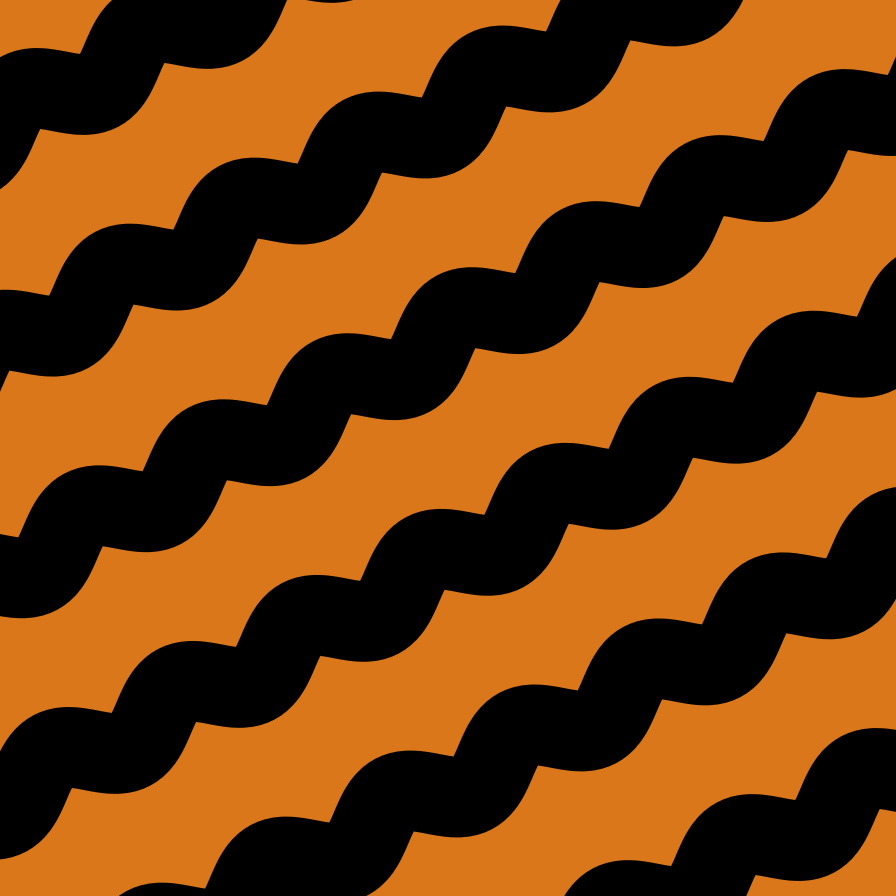
This pattern is drawn by a WebGL 2 fragment shader. Its source:

```glsl
#version 300 es
precision highp float;

uniform vec2 u_resolution;
out vec4 outColor;

const float TAU = 6.2831853;
const vec3 ORANGE = vec3(0.85, 0.468, 0.10);
const vec3 BLACK = vec3(0.0);
const float TILT = 28.0;             // degrees, rising to the right
const vec2 ANCHOR = vec2(0.553, 0.402); // a trough of one wave's centre line
const float WAVELENGTH = 0.157;
const float ROW_SPACING = 0.222;
const float AMPLITUDE = 0.0202;
const float HALF_WIDTH = 0.04505;
const int SEGMENTS = 32;

vec2 wavePoint(float x) {
    return vec2(x, -AMPLITUDE * cos(TAU * x / WAVELENGTH));
}

float segmentDistance(vec2 p, vec2 a, vec2 b) {
    vec2 ab = b - a;
    float t = clamp(dot(p - a, ab) / dot(ab, ab), 0.0, 1.0);
    return length(p - a - ab * t);
}

// True distance to the wave keeps the stroke width even and its inner bends sharp.
float waveDistance(vec2 p) {
    float start = p.x - 0.5 * WAVELENGTH;
    float stride = WAVELENGTH / float(SEGMENTS);
    vec2 previous = wavePoint(start);
    float nearest = 1e3;
    for (int i = 1; i <= SEGMENTS; i++) {
        vec2 next = wavePoint(start + stride * float(i));
        nearest = min(nearest, segmentDistance(p, previous, next));
        previous = next;
    }
    return nearest;
}

void main() {
    float pixel = 1.0 / min(u_resolution.x, u_resolution.y);
    vec2 p = gl_FragCoord.xy * pixel - ANCHOR;

    // Rotate into wave axes, then fold into one cell around its centre line
    float angle = radians(TILT);
    vec2 along = vec2(cos(angle), sin(angle));
    vec2 across = vec2(-along.y, along.x);
    vec2 cell = vec2(WAVELENGTH, ROW_SPACING);
    vec2 q = vec2(dot(p, along), dot(p, across));
    q = (fract(q / cell + 0.5) - 0.5) * cell;

    // Antialiased stroke
    float edge = waveDistance(q) - HALF_WIDTH;
    float ground = clamp(edge / pixel + 0.5, 0.0, 1.0);
    outColor = vec4(mix(BLACK, ORANGE, ground), 1.0);
}
```
